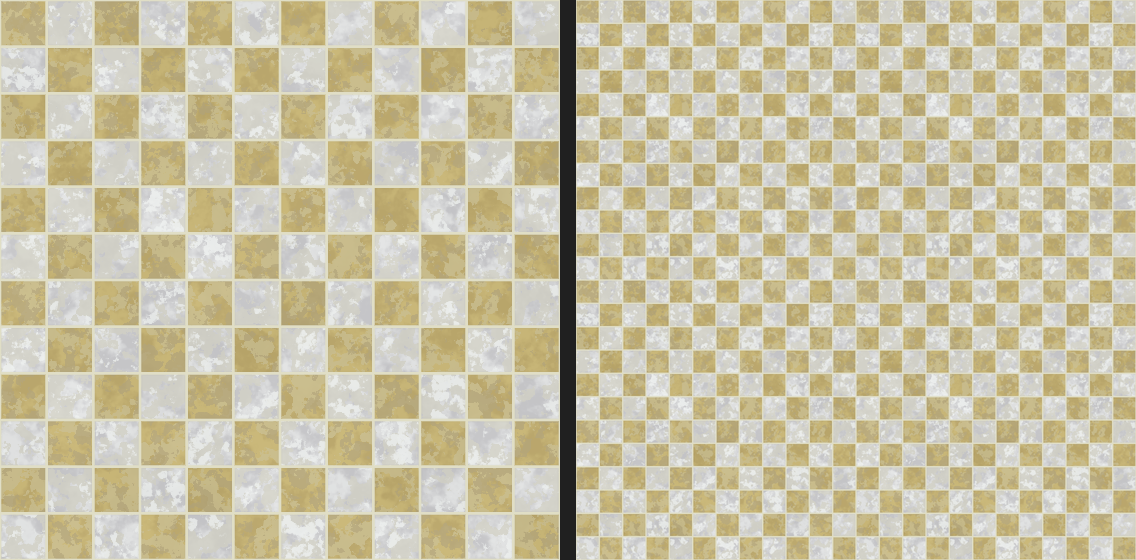
Left, the tile; right, the same tile 2 across and 2 down.
Give the GLSL for this texture, as a three.js fragment shader.

```glsl
// Checkerboard of weathered gold and pale stone tiles with thin cream grout.
varying vec2 vUv;

vec3 hash3(vec2 p) {
  vec3 q = fract(p.xyx * vec3(0.1031, 0.1030, 0.0973));
  q += dot(q, q.yxz + 33.33);
  return fract((q.xxy + q.yzz) * q.zyx);
}

// Smooth cellular noise: random values blended around jittered points
float cellNoise(vec2 p) {
  vec2 base = floor(p);
  float total = 0.0;
  float weights = 0.0;
  for (int y = -1; y <= 1; y++) {
    for (int x = -1; x <= 1; x++) {
      vec2 cell = base + vec2(float(x), float(y));
      vec3 h = hash3(cell);
      vec2 d = cell + h.xy - p;
      float w = exp(-7.0 * dot(d, d));
      total += w * h.z;
      weights += w;
    }
  }
  return total / weights;
}

float mottle(vec2 p) {
  float sum = 0.0;
  float amp = 0.44;
  for (int i = 0; i < 4; i++) {
    sum += amp * cellNoise(p);
    p = mat2(1.6, 1.2, -1.2, 1.6) * p + 11.7;
    amp *= 0.6;
  }
  return sum / 0.957;
}

// Hard-edged patches; a higher level leaves fewer of them
float patches(float n, float level) {
  return smoothstep(level - 0.025, level + 0.025, n);
}

void main() {
  // Twelve tiles each way; the wrapped index seeds each one
  vec2 grid = vUv * 12.0;
  vec2 id = mod(floor(grid), 12.0);
  vec2 local = fract(grid);
  vec3 seed = hash3(id + 3.7);
  vec2 p = local * 3.0 + floor(seed.xy * 90.0) + id * 7.0;

  float cloud = mottle(p * 0.8 + 140.0);
  float blotch = mottle(p * 1.1 + 310.0);
  float fleck = mottle(p * 1.4 + 520.0);
  vec3 color;

  if (mod(id.x + id.y, 2.0) > 0.5) {
    // Gold tile: ochre clouds, pale worn patches, dull brown stains
    color = mix(vec3(0.725, 0.65, 0.42), vec3(0.785, 0.715, 0.47), smoothstep(0.3, 0.7, cloud));
    color = mix(color, vec3(0.785, 0.74, 0.56), 0.85 * patches(blotch, 0.46 + 0.16 * seed.z));
    color = mix(color, vec3(0.70, 0.645, 0.48), 0.75 * patches(fleck, 0.52 + 0.16 * seed.x));
  } else {
    // Pale tile: cool grey clouds, warm stains, chalky white wear
    color = mix(vec3(0.775, 0.775, 0.785), vec3(0.885, 0.89, 0.89), smoothstep(0.28, 0.75, cloud));
    color = mix(color, vec3(0.825, 0.82, 0.775), 0.8 * patches(blotch, 0.42 + 0.16 * seed.z));
    float chalk = smoothstep(-0.03, 0.12, fleck - 0.53 - 0.15 * seed.x);
    color = mix(color, vec3(0.925, 0.935, 0.93), 0.85 * chalk);
  }
  color += 0.025 * (seed.y - 0.5);

  // Cream grout centred on the tile borders
  vec2 fromCenter = abs(local - 0.5);
  float edge = max(fromCenter.x, fromCenter.y);
  color *= 1.0 - 0.025 * smoothstep(0.43, 0.47, edge);
  color = mix(color, vec3(0.88, 0.87, 0.775), smoothstep(0.458, 0.484, edge));

  gl_FragColor = vec4(color, 1.0);
}
```
